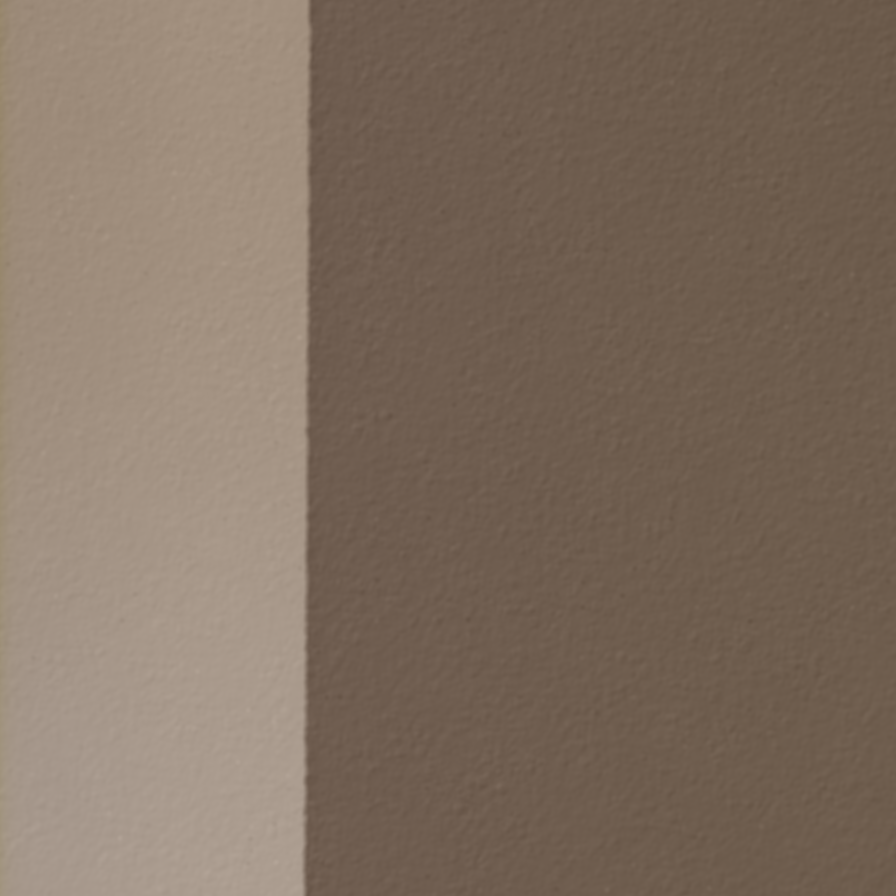
Reproduce this texture procedurally as a WebGL 1 fragment shader.

```glsl
precision highp float;
uniform vec2 u_resolution;

#define EDGE_BOTTOM 0.3400
#define EDGE_TOP 0.3455
#define EDGE_SOFTNESS 0.0046
#define EDGE_ROUGHNESS 0.0020
#define GRAIN_SCALE 125.0
#define GRAIN_RELIEF 0.027
#define MOTTLE 0.002
#define LIGHT_TOP vec3(0.622, 0.552, 0.485)
#define LIGHT_BOTTOM vec3(0.662, 0.604, 0.553)
#define SHADE_LEFT vec3(0.436, 0.365, 0.313)
#define SHADE_RIGHT vec3(0.432, 0.364, 0.304)

vec2 hash2(vec2 cell) {
  vec3 q = fract(cell.xyx * vec3(0.1031, 0.1030, 0.0973));
  q += dot(q, q.yzx + 33.33);
  return fract((q.xx + q.yz) * q.zy);
}

// Rounded bumps summed around jittered cell centres
float bumps(vec2 p) {
  vec2 cell = floor(p);
  float height = 0.0;
  for (int y = -1; y <= 1; y++) {
    for (int x = -1; x <= 1; x++) {
      vec2 id = cell + vec2(float(x), float(y));
      vec2 away = id + hash2(id) - p;
      float fall = max(0.0, 1.0 - dot(away, away));
      height += fall * fall * (hash2(id + 71.0).x - 0.35);
    }
  }
  return height;
}

// Slope of the plaster, lit from the upper left
float relief(vec2 p) {
  vec2 toLight = vec2(-0.18, 0.20);
  return bumps(p - toLight) - bumps(p + toLight);
}

// Few isolated pits and glints, signed
float specks(vec2 p) {
  vec2 id = floor(p);
  vec2 rnd = hash2(id + 13.0);
  vec2 away = fract(p) - mix(vec2(0.35), vec2(0.65), hash2(id));
  float present = step(0.93, rnd.x);
  return present * (rnd.y - 0.5) * smoothstep(0.35, 0.0, length(away));
}

float waves(vec2 p) {
  return sin(p.x * 13.0 + 2.0 * sin(p.y * 7.0))
       * sin(p.y * 11.0 + 1.7 * sin(p.x * 9.0 + 1.0));
}

void main() {
  vec2 uv = gl_FragCoord.xy / u_resolution;

  // Lit wall: warm at the top, paler below, brighter beside the boundary
  vec3 lit = mix(LIGHT_BOTTOM, LIGHT_TOP, smoothstep(0.0, 0.85, uv.y));
  lit += 0.022 * (smoothstep(0.0, 0.28, uv.x) - 0.5);
  vec2 fromPatch = (uv - vec2(0.06, 0.12)) * vec2(9.0, 6.0);
  lit += exp(-dot(fromPatch, fromPatch)) * vec3(-0.002, 0.0, 0.006);
  lit -= exp(-uv.x / 0.008) * vec3(0.02, 0.015, 0.055);

  // Shaded wall
  vec3 shade = mix(SHADE_LEFT, SHADE_RIGHT, smoothstep(0.35, 0.9, uv.x));
  shade -= 0.01 * smoothstep(0.55, 1.0, uv.x) * smoothstep(0.5, 1.0, uv.y);

  // Slightly leaning soft boundary, faintly frayed, with a broken dark seam
  float fray = bumps(uv * vec2(60.0, 110.0)) - 0.25;
  float beyond = uv.x - mix(EDGE_BOTTOM, EDGE_TOP, uv.y);
  beyond += EDGE_ROUGHNESS * fray;
  float inShade = smoothstep(-EDGE_SOFTNESS, EDGE_SOFTNESS, beyond);
  vec3 color = mix(lit, shade, inShade);
  float seam = inShade * exp(-max(beyond, 0.0) / 0.009);
  color -= (0.022 + 0.02 * fray) * seam;

  // Fine plaster grain, uneven in strength, with scattered specks
  vec2 p = uv * GRAIN_SCALE;
  float grain = relief(p) + 0.7 * relief(p * 1.55 + 17.0);
  float strength = mix(0.75, 1.0, inShade);
  strength *= clamp(0.85 + 0.5 * bumps(uv * 29.0 + 40.0), 0.6, 1.4);
  strength *= 1.0 + 0.5 * seam;
  color += GRAIN_RELIEF * strength * grain;
  color += 0.06 * specks(uv * 70.0);

  // Broad mottling
  color += MOTTLE * waves(uv) * vec3(1.0, 0.9, 0.7);
  color += 0.005 * (bumps(uv * 31.0) - 0.25);

  gl_FragColor = vec4(clamp(color, 0.0, 1.0), 1.0);
}
```
